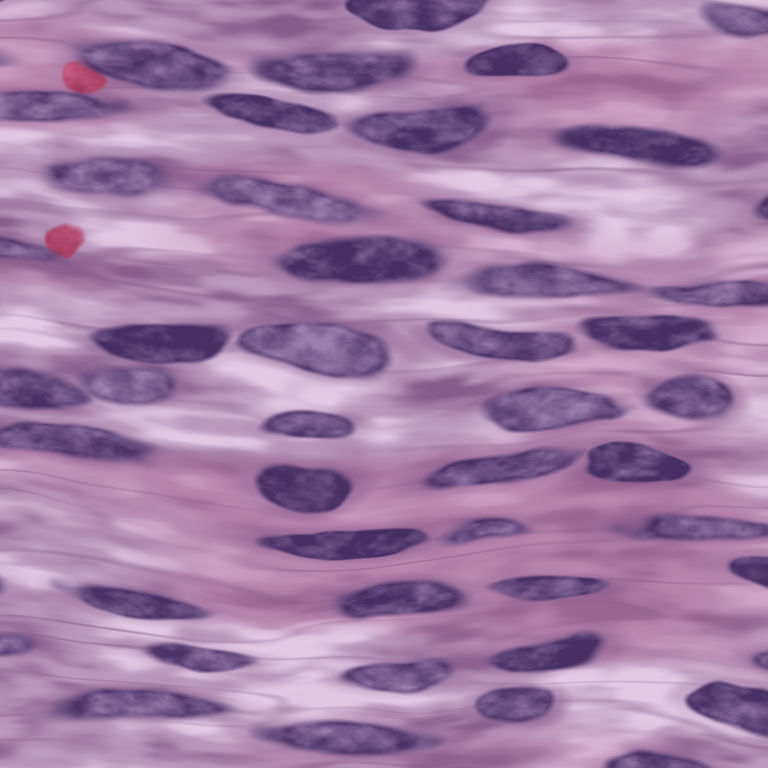
Give the GLSL for this texture, as a WebGL 1 fragment shader.

```glsl
precision highp float;
// Stained fibrous tissue: wavy horizontal strands with spindle-shaped nuclei.
// Strands are stretched fractal noise; nuclei are jittered, tapered ellipses
// on a staggered grid, filled with speckled chromatin.
uniform vec2 u_resolution;

const vec3 STRAND_DARK = vec3(0.52, 0.36, 0.54);
const vec3 STRAND_MID = vec3(0.73, 0.59, 0.74);
const vec3 STRAND_PALE = vec3(0.89, 0.79, 0.90);
const vec3 FIBRE_PINK = vec3(0.70, 0.44, 0.62);
const vec3 CYTOPLASM = vec3(0.55, 0.37, 0.56);
const vec3 CHROMATIN_DARK = vec3(0.27, 0.17, 0.38);
const vec3 CHROMATIN_PALE = vec3(0.61, 0.49, 0.68);
const vec3 BLOOD_RED = vec3(0.72, 0.27, 0.41);
const vec2 NUCLEUS_CELL = vec2(0.25, 0.088);

float hash(vec2 p) {
  return fract(sin(dot(p, vec2(127.1, 311.7))) * 43758.5453);
}

float noise(vec2 p) {
  vec2 i = floor(p);
  vec2 f = fract(p);
  f = f * f * (3.0 - 2.0 * f);
  float low = mix(hash(i), hash(i + vec2(1.0, 0.0)), f.x);
  float high = mix(hash(i + vec2(0.0, 1.0)), hash(i + 1.0), f.x);
  return mix(low, high, f.y);
}

float fbm(vec2 p) {
  float sum = 0.0;
  float weight = 0.53;
  for (int i = 0; i < 4; i++) {
    sum += weight * noise(p);
    p = p * 2.0 + 17.3;
    weight *= 0.5;
  }
  return sum;
}

// Gentle large waves plus a small ripple.
vec2 flow(vec2 p) {
  float wave = noise(p * vec2(2.5, 3.0) + 4.0) - 0.5;
  float ripple = noise(p * vec2(9.0, 14.0) + 31.0) - 0.5;
  return p + vec2(0.0, 0.06 * wave + 0.014 * ripple);
}

vec3 strands(vec2 p) {
  float tone = 0.57 + 1.9 * (fbm(p * vec2(5.0, 22.0)) - 0.5);
  tone += 0.4 * (noise(p * vec2(24.0, 60.0) + 9.0) - 0.5);
  vec3 color = mix(STRAND_DARK, STRAND_MID, smoothstep(-0.1, 0.55, tone));
  color = mix(color, STRAND_PALE, smoothstep(0.5, 1.0, tone));
  float pink = smoothstep(0.5, 0.85, noise(p * vec2(2.5, 13.0) + 50.0));
  color = mix(color, FIBRE_PINK, 0.5 * pink);
  float ridge = 1.0 - abs(2.0 * noise(p * vec2(4.0, 38.0) + 70.0) - 1.0);
  float thread = smoothstep(0.82, 1.0, ridge) * noise(p * vec2(7.0, 18.0) + 90.0);
  return mix(color, STRAND_DARK, 0.55 * thread);
}

// Signed distance to a bent spindle; x of the seed bends, y sharpens the tips.
float spindle(vec2 p, vec2 halfSize, vec2 seed) {
  vec2 q = p / halfSize;
  q.y += (seed.x - 0.5) * 0.9 * (q.x * q.x - 0.4);
  q.y /= 1.0 + 0.35 * (seed.y - 0.5) * clamp(q.x, -1.0, 1.0);
  float body = pow(abs(q.x), mix(1.5, 3.0, seed.y)) + q.y * q.y;
  return (sqrt(body) - 1.0) * halfSize.y;
}

// Paints one nucleus into the layer (colour, cover) and widens the halo.
void addNucleus(vec2 p, vec2 id, vec2 center, float speckle, float rough,
                inout vec4 layer, inout float halo) {
  float present = step(hash(id + 3.1), 0.9);
  float angle = (hash(id + 5.7) - 0.5) * 0.28;
  vec2 axis = vec2(cos(angle), sin(angle));
  vec2 d = p - center;
  vec2 local = vec2(dot(d, axis), dot(d, vec2(-axis.y, axis.x)));
  vec2 halfSize = vec2(mix(0.05, 0.118, hash(id + 7.3)), mix(0.015, 0.029, hash(id + 9.9)));
  vec2 seed = vec2(hash(id + 11.3), hash(id + 13.9));
  float dist = spindle(local, halfSize, seed) + rough;
  float blur = mix(0.0022, 0.006, hash(id + 17.1));
  float cover = present * (1.0 - smoothstep(-blur, blur, dist));
  float paleness = mix(0.14, 0.74, hash(id + 19.7));
  float rim = smoothstep(-0.008, -0.002, dist);
  float tone = paleness + 1.35 * (speckle - 0.5) - 0.45 * rim * paleness;
  vec3 ink = mix(CHROMATIN_DARK, CHROMATIN_PALE, clamp(tone, 0.0, 1.0));
  layer.rgb = mix(layer.rgb, ink, cover);
  layer.a = max(layer.a, cover * mix(1.0, 0.85, paleness));
  float around = spindle(local, halfSize * vec2(1.35, 1.25), seed);
  halo = max(halo, present * (1.0 - smoothstep(-0.008, 0.008, around)));
}

// Rare small red blood cells, one at most per grid square.
float bloodCells(vec2 p) {
  vec2 id = floor(p * 5.0);
  vec2 center = 0.5 + 0.4 * (vec2(hash(id + 2.3), hash(id + 6.1)) - 0.5);
  vec2 d = fract(p * 5.0) - center;
  float wobble = 0.07 * (noise(p * 45.0) - 0.5);
  float disc = 1.0 - smoothstep(0.09, 0.13, length(d * vec2(0.8, 1.1)) + wobble);
  return disc * step(0.92, hash(id + 41.0));
}

void main() {
  vec2 uv = gl_FragCoord.xy / min(u_resolution.x, u_resolution.y);
  vec2 p = flow(uv);
  float speckle = fbm(p * vec2(38.0, 62.0) + 5.0);
  float rough = 0.006 * (noise(p * vec2(30.0, 60.0) + 21.0) - 0.5);
  vec4 layer = vec4(mix(CHROMATIN_DARK, CHROMATIN_PALE, 0.4), 0.0);
  float halo = 0.0;
  for (int j = -1; j <= 1; j++) {
    float row = floor(p.y / NUCLEUS_CELL.y) + float(j);
    float shift = hash(vec2(row, 8.0));
    for (int i = -1; i <= 1; i++) {
      vec2 id = vec2(floor(p.x / NUCLEUS_CELL.x + shift) + float(i), row);
      vec2 jitter = 0.55 * (vec2(hash(id), hash(id + 1.7)) - 0.5);
      vec2 center = (id + 0.5 + jitter - vec2(shift, 0.0)) * NUCLEUS_CELL;
      addNucleus(p, id, center, speckle, rough, layer, halo);
    }
  }
  vec3 color = strands(p);
  color = mix(color, CYTOPLASM, halo * mix(0.1, 0.6, noise(p * vec2(8.0, 40.0))));
  color = mix(color, BLOOD_RED + 0.25 * (speckle - 0.5), 0.85 * bloodCells(uv));
  color = mix(color, layer.rgb, layer.a);
  gl_FragColor = vec4(color, 1.0);
}
```
